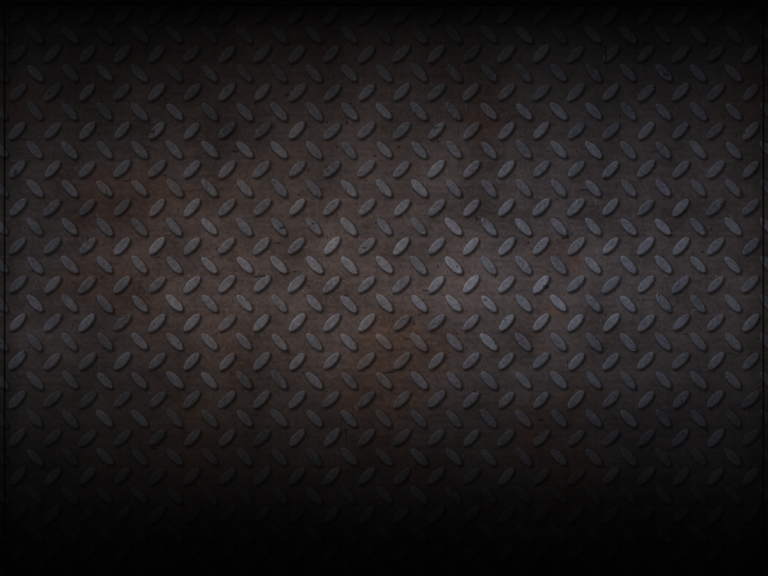
This texture is drawn by a WebGL 2 fragment shader. Its source:

```glsl
#version 300 es
precision highp float;
// Worn steel tread plate: 22 x 15 cells, each with one lozenge leaning left and
// one leaning right, offset by half a cell. Wrapping noise adds rust and grain,
// and a pool of light falls off to near black at the top and bottom edges.

uniform vec2 u_resolution;
out vec4 fragColor;

const float TAU = 6.2831853;
const vec2 GRID = vec2(22.0, 15.0);
const vec2 PLATE = vec2(4.0 / 3.0, 1.0);

float hash(vec2 p) {
  return fract(sin(dot(p, vec2(127.1, 311.7))) * 43758.5453);
}

// Value noise that wraps after a whole number of cells
float wrapNoise(vec2 uv, vec2 period) {
  vec2 p = uv * period;
  vec2 i = floor(p);
  vec2 f = fract(p);
  f = f * f * (3.0 - 2.0 * f);
  vec2 a = mod(i, period);
  vec2 b = mod(i + 1.0, period);
  return mix(mix(hash(a), hash(vec2(b.x, a.y)), f.x),
             mix(hash(vec2(a.x, b.y)), hash(b), f.x), f.y);
}

float wrapFbm(vec2 uv, vec2 period) {
  float sum = 0.0;
  float amplitude = 0.53;
  for (int i = 0; i < 4; i++) {
    sum += amplitude * wrapNoise(uv, period);
    period *= 2.0;
    amplitude *= 0.5;
  }
  return sum;
}

// Approximate signed distance to an ellipse
float ellipse(vec2 p, vec2 radii) {
  float k = length(p / radii);
  return k * (k - 1.0) / max(length(p / (radii * radii)), 0.001);
}

// Light pool, periodic across and dark at both ends of the height
float lighting(vec2 uv) {
  float lower = smoothstep(0.02, 0.53, uv.y);
  float upper = sin(0.25 * TAU * clamp((1.0 - uv.y) / 0.5, 0.0, 1.0));
  float across = 0.83 - 0.17 * cos(TAU * (uv.x - 0.04));
  vec2 sheen = (uv - vec2(0.25, 0.53)) / vec2(0.07, 0.17);
  return lower * upper * (across + 0.13 * exp(-dot(sheen, sheen)));
}

void main() {
  vec2 uv = gl_FragCoord.xy / u_resolution;
  float pixel = 1.0 / u_resolution.y;

  // Base plate: brown steel with rust, blotches and fine brushed grain
  float rust = wrapFbm(uv, vec2(8.0, 6.0));
  float blotch = wrapFbm(uv + 0.37, vec2(20.0, 14.0));
  float grain = wrapNoise(uv, vec2(320.0, 240.0)) - 0.5;
  float brushed = wrapNoise(uv, vec2(40.0, 190.0)) - 0.5;
  float cool = 0.5 + 0.5 * cos(TAU * (uv.x - 0.85));
  vec3 steel = mix(vec3(0.245, 0.210, 0.198), vec3(0.225, 0.213, 0.228), cool * 0.7);
  steel = mix(steel, vec3(0.265, 0.195, 0.165), 0.6 * smoothstep(0.5, 0.75, rust));
  steel *= 0.78 + 0.44 * blotch + 0.20 * grain + 0.14 * brushed;

  // Raised lozenges, one leaning each way per cell
  vec3 color = steel;
  for (int k = 0; k < 2; k++) {
    vec2 q = uv * GRID - vec2(0.0, 0.1) - 0.5 * float(k);
    vec2 cell = floor(q + 0.5);
    vec2 id = mod(cell, GRID) + 31.0 * float(k);
    float wear = hash(id + 0.5);
    vec2 jitter = vec2(hash(id + 5.3), hash(id + 9.7)) - 0.5;
    vec2 p = (q - cell) * PLATE / GRID + 0.0018 * jitter;

    float angle = (k == 0 ? -0.84 : 0.80) + 0.12 * (wear - 0.5);
    vec2 axis = vec2(cos(angle), sin(angle));
    mat2 turn = mat2(axis.x, -axis.y, axis.y, axis.x);
    vec2 radii = vec2(0.0190, 0.0076) * (0.95 + 0.1 * hash(id + 2.1));
    vec2 local = turn * p;
    float d = ellipse(local, radii);
    float shadow = ellipse(turn * (p - vec2(0.0024, -0.0030)), radii);
    color *= 1.0 - 0.50 * smoothstep(0.0045, -0.0025, shadow);

    // Worn face, lit on the upper left rim and shaded on the lower right
    vec3 face = mix(vec3(0.300, 0.288, 0.298), vec3(0.295, 0.302, 0.340), cool);
    face *= 0.86 + 0.22 * wear + 0.30 * (blotch - 0.5) + 0.22 * grain;
    face = mix(face, steel * 1.1, 0.5 * smoothstep(0.55, 0.8, rust));
    vec2 normal = normalize(local / (radii * radii) + 0.001) * turn;
    float rim = smoothstep(-0.0040, 0.0, d);
    face *= 1.0 + 0.26 * rim * dot(normal, vec2(-0.6, 0.8));
    color = mix(color, face, smoothstep(pixel, -pixel, d));
  }

  // Sparse pale scratches and pits
  float speck = wrapNoise(uv + 0.13, vec2(160.0, 120.0));
  color += 0.06 * smoothstep(0.93, 1.0, speck);
  color *= 1.0 - 0.35 * smoothstep(0.07, 0.0, speck);

  // Light falloff and the thin dark frame line just inside the edges
  vec2 border = min(uv, 1.0 - uv) * PLATE;
  float edge = min(border.x, border.y);
  color = color * (1.10 * lighting(uv) + 0.05);
  color *= mix(0.78, 1.0, smoothstep(0.0, 0.05, edge));
  color *= 1.0 - 0.65 * smoothstep(0.0012 + pixel, 0.0006, abs(edge - 0.0080));
  fragColor = vec4(color, 1.0);
}
```
